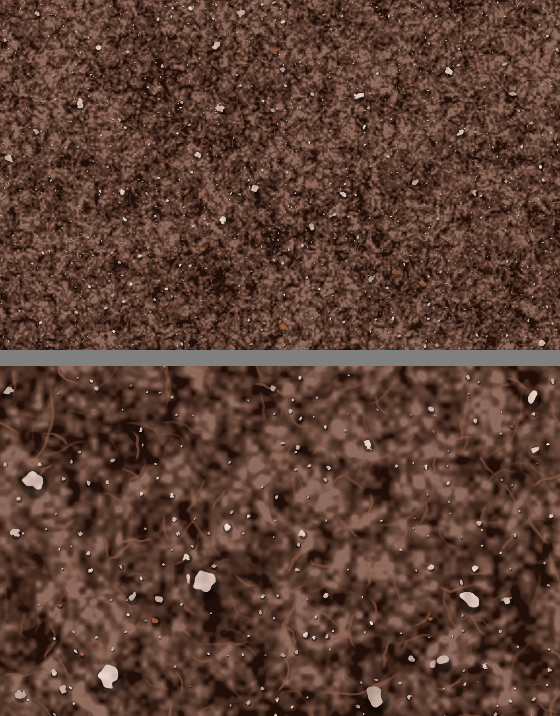
Top, the full canvas; bottom, a detail of the centre.
This texture is drawn by a WebGL 1 fragment shader. Its source:

```glsl
precision highp float;
// Dark brown potting soil with crumbs, clods, thin root fibres and pale mineral specks.
uniform vec2 u_resolution;

const vec3 GAP = vec3(0.13, 0.055, 0.03);
const vec3 SHADE = vec3(0.25, 0.15, 0.11);
const vec3 EARTH = vec3(0.33, 0.22, 0.17);
const vec3 CRUMB = vec3(0.42, 0.29, 0.24);
const vec3 DUST = vec3(0.56, 0.42, 0.365);
const vec3 ROOT = vec3(0.56, 0.36, 0.28);
const vec3 BARK = vec3(0.62, 0.35, 0.21);
const vec3 PEARL = vec3(0.93, 0.84, 0.80);

vec3 hash3(vec2 id, float seed) {
  vec2 p = id + seed * 17.3;
  vec3 h = fract(p.xyx * vec3(0.1031, 0.1030, 0.0973));
  h += dot(h, h.yxz + 33.33);
  return fract((h.xxy + h.yzz) * h.zyx);
}

float noise(vec2 p, float seed) {
  vec2 i = floor(p), f = fract(p);
  f = f * f * (3.0 - 2.0 * f);
  float low = mix(hash3(i, seed).x, hash3(i + vec2(1.0, 0.0), seed).x, f.x);
  float high = mix(hash3(i + vec2(0.0, 1.0), seed).x, hash3(i + 1.0, seed).x, f.x);
  return mix(low, high, f.y);
}

// Noise and cell distance, both scaled to zero mean and unit deviation
float grain(vec2 p, float seed) {
  return (noise(p, seed) - 0.5) / 0.214;
}

float crumbs(vec2 p, float seed) {
  vec2 i = floor(p);
  float nearest = 2.0;
  for (int y = -1; y <= 1; y++) {
    for (int x = -1; x <= 1; x++) {
      vec2 id = i + vec2(float(x), float(y));
      nearest = min(nearest, length(id + hash3(id, seed).xy - p));
    }
  }
  return (0.45 - nearest) / 0.18;
}

mat2 rotation(float angle) {
  float c = cos(angle), s = sin(angle);
  return mat2(c, -s, s, c);
}

// Brightness of the loose soil, in deviations from its mean
float soilTone(vec2 p) {
  vec2 warp = vec2(noise(p * 30.0, 1.0), noise(p * 30.0, 2.0)) - 0.5;
  vec2 q = p + warp * 0.022;
  float tone = 0.16 * grain(p * 5.0, 3.0) + 0.24 * grain(q * 13.0, 4.0);
  tone += 0.32 * grain(q * 40.0, 5.0) + 0.42 * grain(q * 90.0, 6.0);
  tone += 0.52 * grain(p * 170.0, 7.0);
  return tone + 0.36 * crumbs(q * 27.0, 8.0) + 0.46 * crumbs(q * 65.0, 9.0);
}

// Rounded lumps: smoother, lit from above, with a dark lower rim
float addClods(float tone, vec2 p, float scale, float seed) {
  vec2 q = p * scale, id = floor(q);
  vec3 h = hash3(id, seed), k = hash3(id, seed + 1.0);
  vec2 d = rotation(k.x * 6.28) * (q - id - 0.5 - (h.xy - 0.5) * 0.36);
  d.y *= 1.0 + 0.35 * k.y;
  vec2 lit = d * rotation(k.x * 6.28);
  float radius = mix(0.13, 0.26, k.z);
  float edge = length(d) + (noise(q * 9.0, seed) - 0.5) * 0.12;
  float present = step(h.z, 0.4);
  float body = (1.0 - smoothstep(radius * 0.8, radius, edge)) * present;
  float rim = (1.0 - smoothstep(0.0, 0.07, abs(edge - radius))) * present;
  rim *= smoothstep(0.0, 0.15, -lit.y);
  float smoothTone = tone * 0.68 + 0.1 + 0.9 * lit.y / radius * 0.5;
  return mix(tone, smoothTone, body * 0.8) - rim * 0.65;
}

vec3 soilColor(float tone) {
  vec3 c = mix(GAP, SHADE, smoothstep(-1.8, -0.8, tone));
  c = mix(c, EARTH, clamp((tone + 0.8) / 0.75, 0.0, 1.0));
  c = mix(c, CRUMB, clamp((tone + 0.05) / 0.8, 0.0, 1.0));
  return mix(c, DUST, clamp((tone - 0.75) / 0.95, 0.0, 1.0));
}

// One bent fibre in each chosen cell
vec3 addFibres(vec3 color, vec2 p, float scale, float seed, float pixel) {
  vec2 q = rotation(seed) * p * scale, id = floor(q);
  vec3 h = hash3(id, seed), k = hash3(id, seed + 1.0);
  vec2 d = rotation(k.x * 6.28) * (q - id - 0.5 - (h.xy - 0.5) * 0.24);
  d.y += (k.y - 0.5) * 3.0 * (d.x * d.x - 0.03) + (noise(q * 7.0, seed) - 0.5) * 0.06;
  float width = 0.0012 * scale, soft = pixel * scale;
  float line = 1.0 - smoothstep(width - soft * 0.5, width + soft * 0.7, abs(d.y));
  line *= 1.0 - smoothstep(0.2, 0.36, abs(d.x));
  return mix(color, ROOT, line * step(h.z, 0.5) * mix(0.15, 0.65, k.z));
}

// Irregular pale chips, a few of them bark, each with a shadow below
vec3 addSpecks(vec3 color, vec2 p, float scale, float seed, float pixel) {
  vec2 q = p * scale, id = floor(q);
  vec3 h = hash3(id, seed), k = hash3(id, seed + 1.0);
  vec2 center = id + 0.5 + (h.xy - 0.5) * 0.6;
  vec2 d = rotation(k.x * 6.28) * (q - center) * vec2(1.0, 1.0 + 0.6 * k.y);
  float radius = mix(0.055, 0.15, k.z * k.z), soft = pixel * scale * 0.7;
  float edge = length(d) + (noise(q * 13.0, seed) - 0.5) * radius * 0.9;
  float present = step(h.z, 0.27);
  float chip = (1.0 - smoothstep(radius - soft, radius + soft, edge)) * present;
  float fall = length(q - center + vec2(-0.02, 0.05));
  float shadow = (1.0 - smoothstep(radius, radius * 1.5, fall)) * present;
  vec3 pale = mix(DUST, PEARL, 0.5 + 0.5 * fract(k.y * 7.0));
  vec3 tint = mix(pale, BARK, step(0.9, k.x));
  tint *= 0.84 + 0.22 * noise(p * 140.0, seed);
  return mix(color * (1.0 - 0.45 * shadow), tint, chip);
}

void main() {
  vec2 p = gl_FragCoord.xy / u_resolution.y;
  float pixel = 1.0 / u_resolution.y;
  float tone = addClods(soilTone(p), p, 5.0, 11.0);
  vec3 color = soilColor(tone - 0.06);
  for (int i = 0; i < 5; i++) {
    float layer = float(i);
    color = addFibres(color, p, 8.0 + 5.0 * layer, 21.0 + 2.0 * layer, pixel);
  }
  color = addSpecks(color, p, 62.0, 41.0, pixel);
  color = addSpecks(color, p, 30.0, 43.0, pixel);
  color = addSpecks(color, p, 12.0, 45.0, pixel);
  gl_FragColor = vec4(color, 1.0);
}
```
